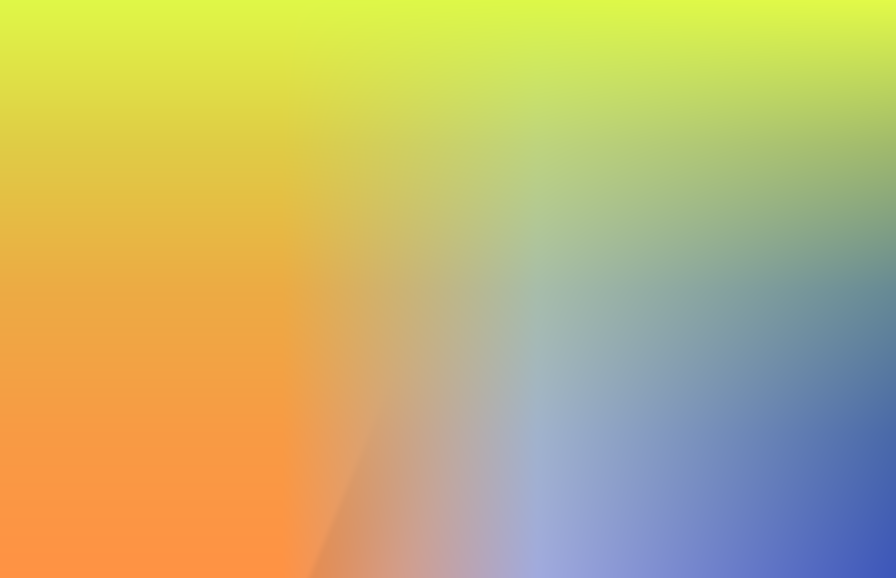
Reproduce this background procedurally as a Shadertoy shader.

```glsl
// Horizontal positions of the colour columns
const float WARM_EDGE = 0.315;
const float PALE_RIDGE = 0.60;

// Faint slanted fold near the bottom
const float FOLD_BASE = 0.345;
const float FOLD_SLOPE = 0.27;
const float FOLD_HEIGHT = 0.38;
const float FOLD_WIDTH = 0.12;
const float FOLD_SOFTNESS = 0.006;
const float FOLD_DEPTH = 0.055;

// Evenly spaced colour stops, from bottom to top
const int STOPS = 5;
const vec3 WARM[STOPS] = vec3[STOPS](
    vec3(1.00, 0.573, 0.267), vec3(0.972, 0.605, 0.265),
    vec3(0.925, 0.67, 0.265), vec3(0.875, 0.80, 0.27),
    vec3(0.875, 0.97, 0.28));
const vec3 PALE[STOPS] = vec3[STOPS](
    vec3(0.63, 0.667, 0.87), vec3(0.63, 0.70, 0.80),
    vec3(0.655, 0.74, 0.665), vec3(0.745, 0.83, 0.49),
    vec3(0.863, 0.973, 0.28));
const vec3 COOL[STOPS] = vec3[STOPS](
    vec3(0.235, 0.335, 0.73), vec3(0.285, 0.41, 0.66),
    vec3(0.40, 0.54, 0.58), vec3(0.63, 0.73, 0.42),
    vec3(0.886, 0.98, 0.28));

// Colour of one vertical ramp at height y
vec3 ramp(vec3 stops[STOPS], float y) {
    float position = clamp(y, 0.0, 1.0) * float(STOPS - 1);
    int lower = min(int(position), STOPS - 2);
    return mix(stops[lower], stops[lower + 1], position - float(lower));
}

// Shade just right of the slanted fold, fading upward and sideways
float foldShade(vec2 uv) {
    float offset = uv.x - FOLD_BASE - FOLD_SLOPE * uv.y;
    float edge = smoothstep(-FOLD_SOFTNESS, FOLD_SOFTNESS, offset);
    float sideFade = 1.0 - smoothstep(0.0, FOLD_WIDTH, offset);
    float heightFade = 1.0 - smoothstep(0.0, FOLD_HEIGHT, uv.y);
    return FOLD_DEPTH * edge * sideFade * heightFade;
}

void mainImage(out vec4 fragColor, in vec2 fragCoord) {
    vec2 uv = fragCoord / iResolution.xy;

    // Blend the three ramps across the canvas
    float toPale = clamp((uv.x - WARM_EDGE) / (PALE_RIDGE - WARM_EDGE), 0.0, 1.0);
    float toCool = clamp((uv.x - PALE_RIDGE) / (1.0 - PALE_RIDGE), 0.0, 1.0);
    vec3 color = mix(ramp(WARM, uv.y), ramp(PALE, uv.y), toPale);
    color = mix(color, ramp(COOL, uv.y), toCool);

    // Darken the fold
    color *= 1.0 - foldShade(uv);
    fragColor = vec4(color, 1.0);
}
```
